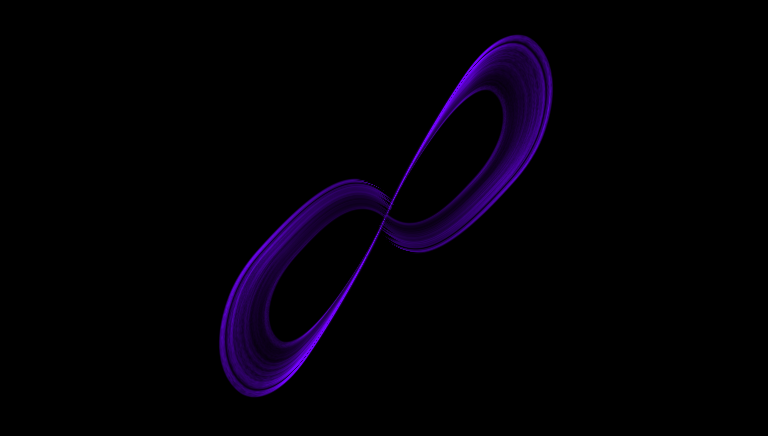
Give the GLSL for this background, as a WebGL 1 fragment shader.

```glsl
precision highp float;
// Two mirrored violet loops of fine orbit streaks, a chaotic attractor on black.
uniform vec2 u_resolution;

// Lengths are in canvas heights; pairs hold the inner and the outer orbit.
const vec2 CENTER = vec2(0.0046, 0.0046);
const vec2 AXIS = vec2(0.6, 0.8);
const vec2 TIP = vec2(0.374, 0.525);
const vec2 TAIL = vec2(0.005, -0.048);
const vec2 BELLY = vec2(0.096, 0.170);
const vec2 BACK = vec2(0.0734, 0.131);
const vec2 TAIL_POWER = vec2(0.4, 0.3);
const float LEAN = 0.025;
const float LEAN_END = 0.367;
const float TYPICAL_DENSITY = 11.0;
const float GAIN = 0.56;
const vec3 VIOLET = vec3(0.41, 0.008, 0.92);

float hash(vec2 p) {
  return fract(sin(dot(p, vec2(12.99, 78.23))) * 4375.85);
}

float noise(vec2 p) {
  vec2 i = floor(p);
  vec2 f = fract(p);
  f = f * f * (3.0 - 2.0 * f);
  float low = mix(hash(i), hash(i + vec2(1.0, 0.0)), f.x);
  float high = mix(hash(i + vec2(0.0, 1.0)), hash(i + 1.0), f.x);
  return mix(low, high, f.y);
}

float between(vec2 range, float t) {
  return mix(range.x, range.y, t);
}

// Coordinates along and across the leaning lobe axis.
vec2 lobeFrame(vec2 p) {
  float u = dot(p, AXIS);
  float v = dot(p, vec2(AXIS.y, -AXIS.x));
  return vec2(u, v - LEAN * smoothstep(0.0, LEAN_END, u));
}

// Half width of the orbit t at u; negative beyond its ends.
float orbitWidth(float u, float t, bool belly) {
  float tip = between(TIP, t);
  if (belly) {
    float tail = between(TAIL, t);
    float s = (2.0 * u - tip - tail) / (tip - tail);
    if (abs(s) >= 1.0) return -1.0;
    float shape = s > 0.0 ? sqrt(1.0 - s * s)
                          : pow(1.0 + s * s * s, between(TAIL_POWER, t));
    return between(BELLY, t) * shape;
  }
  float w = u / tip;
  if (w <= 0.0 || w >= 1.0) return -1.0;
  return between(BACK, t) * w * sqrt(1.0 - w * w * w);
}

// Bisection for the nested orbit through p: 0 is innermost, 1 outermost.
float orbitAt(vec2 p) {
  vec2 q = lobeFrame(p);
  float inner = -0.3;
  float outer = 1.3;
  for (int i = 0; i < 14; i++) {
    float t = 0.5 * (inner + outer);
    if (abs(q.y) < orbitWidth(q.x, t, q.y > 0.0)) outer = t;
    else inner = t;
  }
  return 0.5 * (inner + outer);
}

float bump(float x, float width) {
  return exp(-x * x / (width * width));
}

// Streak contrast fades where the orbits are finer than a pixel.
float streak(float t, float angle, vec2 scale, float footprint) {
  float visible = 1.0 - smoothstep(0.7, 2.4, scale.x * footprint);
  return mix(0.5, noise(vec2(t, angle) * scale), visible);
}

float lobe(vec2 p, float seed, float pixel) {
  vec2 q = lobeFrame(p);
  float t = orbitAt(p);
  vec2 slope = vec2(orbitAt(p + vec2(pixel, 0.0)),
                    orbitAt(p + vec2(0.0, pixel))) - t;
  float footprint = max(length(slope), 0.001);
  float density = clamp(footprint / pixel / TYPICAL_DENSITY, 0.55, 2.0);
  float edge = clamp(footprint, 0.015, 0.25);
  float cover = smoothstep(-edge, edge, t) * (1.0 - smoothstep(1.0 - edge, 1.0 + edge, t));

  // Broad bands, the bright inner rim and the dark gap.
  float bands = mix(0.28, 0.95, smoothstep(0.2, 0.85, t));
  bands += 0.35 * bump(t - 0.05, 0.06) + 0.4 * bump(t - 0.95, 0.03);
  bands *= 1.0 - 0.75 * bump(t - 0.87, 0.022);

  // Fine streaks and specks along the orbits.
  float angle = atan(q.y, q.x - 0.25);
  float s = t + seed;
  float streaks = 0.3 + 0.55 * streak(s, angle, vec2(17.0, 0.5), footprint)
                + 0.5 * streak(s, angle, vec2(38.0, 1.5), footprint)
                + 0.4 * streak(s, angle, vec2(60.0, 40.0), footprint);

  // Ragged starts of the belly strands.
  float start = mix(-0.02, 0.045, pow(clamp(t, 0.0, 1.0), 6.0));
  start += 0.05 * (noise(vec2(s * 42.0, 3.0)) - 0.4);
  float ragged = q.y > 0.0 ? smoothstep(start - 0.008, start + 0.025, p.x) : 1.0;
  float light = mix(0.55, 1.0, smoothstep(0.0, 0.25, q.x));
  float strands = GAIN * cover * bands * streaks * density * ragged * light;

  // Bright seam where the orbits converge along the back.
  float back = max(orbitWidth(q.x, 0.94, false), 0.0);
  float seamWidth = max(0.0028, 0.8 * pixel);
  float seam = bump(q.y + back, seamWidth) * smoothstep(-0.02, 0.04, q.x);
  seam *= 1.0 - smoothstep(0.28, 0.46, q.x);
  return strands + 0.6 * seam;
}

void main() {
  float pixel = 1.0 / u_resolution.y;
  vec2 p = (gl_FragCoord.xy - 0.5 * u_resolution) * pixel - CENTER;
  float glow = lobe(p, 2.0, pixel) + lobe(-p, 7.0, pixel);
  gl_FragColor = vec4(VIOLET * min(glow, 1.1), 1.0);
}
```
